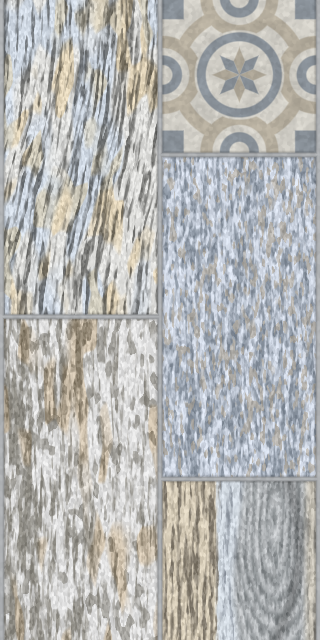
Write a Shadertoy shader that draws this texture.

```glsl
// Weathered painted wood planks and a patterned medallion tile, set in grey grout.

vec2 hash2(vec2 p) {
    return fract(sin(vec2(dot(p, vec2(127.1, 311.7)), dot(p, vec2(269.5, 183.3)))) * 43758.5);
}

// Cellular noise blended smoothly between the values of nearby cells
float cells(vec2 p) {
    vec2 base = floor(p), f = fract(p);
    float sum = 0.0, total = 0.0;
    for (int j = -1; j <= 1; j++)
    for (int i = -1; i <= 1; i++) {
        vec2 o = vec2(i, j), h = hash2(base + o), d = o + h - f;
        float w = exp(-7.0 * dot(d, d));
        sum += w * fract(h.x * 7.3 + h.y * 3.1);
        total += w;
    }
    return sum / total;
}

// Thin streaks running along y, broken up by a shorter, finer layer
float grain(vec2 p, float freq) {
    return 0.55 * cells(p * freq * vec2(1.0, 0.08))
         + 0.45 * cells(p * freq * vec2(1.6, 0.32) + 17.0);
}

vec3 stripedPlank(vec2 p) {
    float lean = 0.09 * p.y + 0.026 * (1.2 - p.x) * sin(4.5 * (p.y - 1.45));
    vec2 q = vec2(p.x - lean + 0.0025 * sin(p.y * 17.0 + p.x * 25.0), p.y);
    float stripe = sin(q.x * 330.0 + 5.0 * cells(q * vec2(24.0, 3.0)));
    float g = grain(q, 88.0) + 0.085 * stripe;
    vec3 col = mix(vec3(0.46, 0.46, 0.45), vec3(0.88, 0.88, 0.87), smoothstep(0.20, 0.60, g));
    float cream = cells(q * vec2(28.0, 11.0) + 4.0);
    float blue = cells(q * vec2(16.0, 5.0) + 31.0) + 0.2 - p.x;
    col *= mix(vec3(1.0), vec3(0.93, 0.97, 1.03), smoothstep(0.35, 0.7, blue));
    return col * mix(vec3(1.0), vec3(1.01, 0.95, 0.84), smoothstep(0.55, 0.8, cream));
}

vec3 bluePlank(vec2 p) {
    vec2 q = vec2(p.x + 0.003 * sin(p.y * 13.0 + p.x * 20.0), p.y);
    float g = 0.6 * grain(q, 100.0) + 0.4 * cells(q * vec2(115.0, 42.0));
    vec3 col = mix(vec3(0.53, 0.57, 0.62), vec3(0.83, 0.86, 0.91), smoothstep(0.24, 0.70, g));
    float worn = cells(q * vec2(115.0, 40.0) + 9.0) + 0.25 * (cells(q * 10.0) - 0.5);
    return mix(col, vec3(0.69, 0.66, 0.61), 0.7 * smoothstep(0.62, 0.80, worn));
}

vec3 chippedPlank(vec2 p) {
    vec2 q = vec2(p.x + 0.003 * sin(p.y * 9.0), p.y);
    float whiteness = smoothstep(0.0, 0.42, p.x + 0.22 * (cells(q * vec2(13.0, 5.0)) - 0.5));
    float g = grain(q, 92.0);
    vec3 col = mix(vec3(0.56, 0.55, 0.52), vec3(0.88), smoothstep(0.15, 0.62, g + 0.22 * whiteness - 0.09));
    float chip = cells(q * vec2(66.0, 29.0) + 5.0) + 0.3 * (cells(q * vec2(20.0, 9.0)) - 0.5);
    col = mix(col, vec3(0.53, 0.52, 0.49), 0.65 * smoothstep(0.54, 0.74, chip - 0.10 * whiteness));
    // Bare brown wood
    vec2 knot = (p - vec2(0.37, 0.28)) * vec2(40.0, 10.0);
    float bare = cells(q * vec2(30.0, 8.0) + 2.0);
    bare += 0.30 * exp(-pow((p.x - 0.24) * 28.0, 2.0)) * smoothstep(0.55, 0.9, p.y);
    bare += 0.30 * exp(-dot(knot, knot));
    return col * mix(vec3(1.0), vec3(0.94, 0.88, 0.79), smoothstep(0.62, 0.88, bare));
}

vec3 archedPlank(vec2 p) {
    float g = grain(p, 92.0);
    float stripe = sin(p.x * 310.0 + 3.0 * cells(p * vec2(20.0, 4.0)));
    vec3 bare = mix(vec3(0.51, 0.48, 0.43), vec3(0.85, 0.81, 0.73), smoothstep(0.18, 0.60, g + 0.1 * stripe));
    // Nested arches of the growth rings
    float r = length((p - vec2(0.86, 0.38)) * vec2(1.0, 0.30)) + 0.006 * sin(p.y * 17.0 + p.x * 9.0);
    float ring = 0.5 + 0.5 * sin(r * 300.0 + 3.0 * g);
    vec3 grey = mix(vec3(0.49, 0.51, 0.52), vec3(0.82, 0.83, 0.84), 0.45 * ring + 0.55 * g);
    grey *= 1.0 - 0.25 * exp(-pow((p.x - 0.935 + 0.8 * pow(p.y - 0.30, 2.0)) * 50.0, 2.0));
    grey = mix(grey, bare, 0.6 * smoothstep(0.94, 0.97, p.x));
    vec3 pale = mix(vec3(0.58, 0.61, 0.65), vec3(0.82, 0.85, 0.88), smoothstep(0.15, 0.6, g));
    vec3 col = mix(bare, pale, smoothstep(0.665, 0.69, p.x + 0.03 * (g - 0.5)));
    return mix(col, grey, smoothstep(0.73, 0.76, p.x + 0.015 * sin(p.y * 9.0)));
}

// Four slim kite points along the axes
float kites(vec2 c) {
    vec2 q = abs(c);
    q = q.x > q.y ? q : q.yx;
    return max(q.y - 0.41 * q.x, q.y - 0.42 * (0.085 - q.x));
}

float band(float r, float middle, float halfWidth) { return abs(r - middle) - halfWidth; }

vec3 medallionTile(vec2 p, float px) {
    vec2 c = p - vec2(0.748, 1.766), q = abs(c);
    q = q.x > q.y ? q : q.yx;
    float r = length(c), side = length(q - vec2(0.24, 0.0));
    vec3 blue = vec3(0.53, 0.56, 0.59), beige = vec3(0.70, 0.67, 0.61);
    vec3 col = vec3(0.81, 0.80, 0.77);
    // Scalloped beige outline with a ring at each side and a block in each corner
    float scallop = min(max(band(r, 0.197, 0.020), 0.115 - side), max(band(side, 0.103, 0.019), 0.140 - r));
    col = mix(col, beige, smoothstep(px, -px, scallop));
    float block = max(0.24 - q.x, 0.24 - q.y) - 0.066;
    float blues = min(min(band(r, 0.119, 0.014), band(side, 0.046, 0.015)), block);
    col = mix(col, blue, smoothstep(px, -px, blues));
    // Eight-pointed star
    vec2 turned = vec2(c.x + c.y, c.y - c.x) * 0.7071;
    col = mix(col, beige * 0.96, smoothstep(px, -px, kites(c)));
    col = mix(col, blue, smoothstep(px, -px, kites(turned)));
    return col * (0.91 + 0.10 * cells(p * 34.0) + 0.09 * cells(p * 95.0));
}

void mainImage(out vec4 fragColor, in vec2 fragCoord) {
    vec2 p = fragCoord / iResolution.x;
    float px = 1.0 / iResolution.x;
    bool right = p.x > 0.5;
    vec3 col;
    if (right) col = p.y > 1.516 ? medallionTile(p, px) : p.y > 0.503 ? bluePlank(p) : archedPlank(p);
    else col = p.y > 1.01 ? stripedPlank(p) : chippedPlank(p);
    if (!right || p.y < 1.516) col += 0.16 * (cells(p * vec2(170.0, 95.0)) - 0.5);

    // Grout joints with softly shaded tile edges
    float across = 0.240 - abs(p.x - (right ? 0.7475 : 0.2525));
    float along = right ? min(abs(p.y - 1.516), abs(p.y - 0.503)) : abs(p.y - 1.0104);
    float edge = min(across, along - 0.007);
    col *= mix(0.82, 1.0, smoothstep(0.0, 0.009, edge));
    vec3 grout = vec3(0.58, 0.59, 0.60) + 0.11 * smoothstep(0.0, 0.007, -edge);
    grout += 0.06 * (cells(p * 70.0) - 0.5);
    fragColor = vec4(mix(grout, col, smoothstep(-px, px, edge)), 1.0);
}
```
